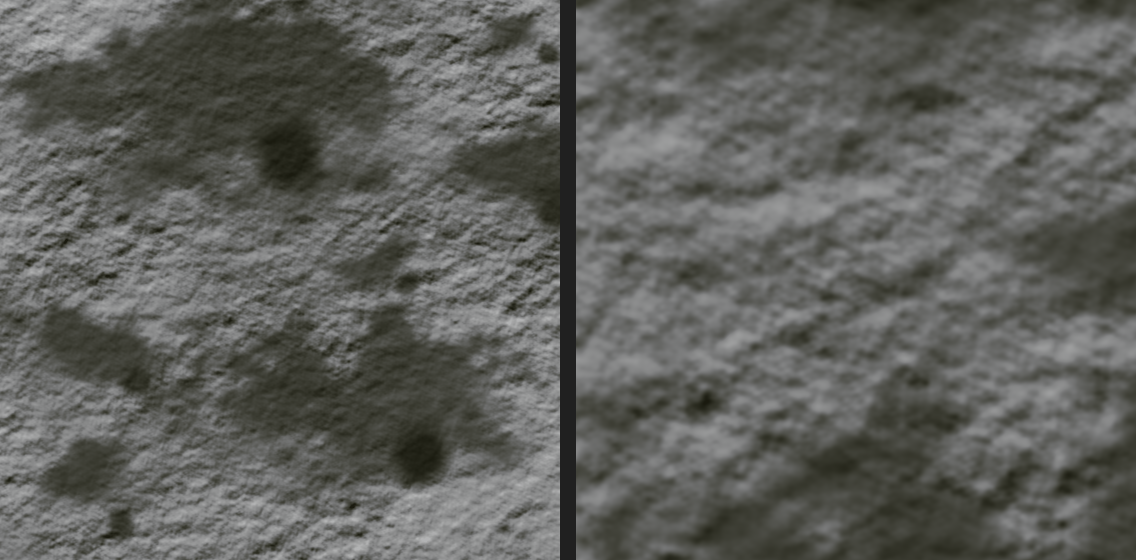
Left, the full canvas; right, a detail of the centre.
This texture is drawn by a Shadertoy shader. Its source:

```glsl
// Weathered grey rock face lit from above: ragged shaded hollows, each ending
// in a soft round pit. Hollows follow a low-discrepancy series; the rough
// surface is the slope of layered value noise.

#define LIT_TONE 0.475
#define SHADOW_TONE 0.247
#define PIT_TONE 0.125
#define HOLLOWS 7
#define RAGGEDNESS 1.5
#define RELIEF 1.1
#define GRAIN_SCALE 30.0
#define GRAIN_TILT 0.14
#define LIGHT_STEP vec2(-0.0025, 0.0055)

float hash(vec2 p) {
    return fract(sin(dot(p, vec2(127.1, 311.7))) * 43758.5453);
}

float noise(vec2 p) {
    vec2 cell = floor(p), f = fract(p);
    vec2 u = f * f * (3.0 - 2.0 * f);
    float low = mix(hash(cell), hash(cell + vec2(1, 0)), u.x);
    float high = mix(hash(cell + vec2(0, 1)), hash(cell + vec2(1, 1)), u.x);
    return mix(low, high, u.y);
}

// Four octaves, each turned slightly to hide the lattice
float fbm(vec2 p) {
    float sum = 0.0, amp = 0.5;
    for (int i = 0; i < 4; i++) {
        sum += amp * noise(p);
        p = mat2(0.99, 0.14, -0.14, 0.99) * p * 2.0 + 17.3;
        amp *= 0.5;
    }
    return sum / 0.9375;
}

// Coordinates squeezed so that features lie long and rise to the right
vec2 strata(vec2 p) {
    float c = cos(GRAIN_TILT), s = sin(GRAIN_TILT);
    return vec2(c * p.x + s * p.y, 1.3 * (c * p.y - s * p.x));
}

float height(vec2 p) {
    return fbm(strata(p) * GRAIN_SCALE);
}

// x: light left outside the hollows, y: depth of the pits
vec2 cavities(vec2 p, float ragged) {
    float light = 1.0, pit = 0.0;
    vec2 warp = vec2(noise(p * 5.0), noise(p * 5.0 + 31.0)) - 0.5;
    for (int i = 1; i <= HOLLOWS; i++) {
        float k = float(i);
        float bell = exp(-0.5 * (k - 3.5) * (k - 3.5));
        vec2 centre = fract(vec2(0.38, 0.56) + k * vec2(0.7549, 0.5698));

        // Crisp upper rim, slow fade below
        vec2 radii = mix(vec2(0.10, 0.045), vec2(0.32, 0.15), bell);
        vec2 q = (p + 0.12 * warp - centre) / radii;
        float fade = mix(0.6, 0.28, smoothstep(-0.6, 0.6, q.y));
        float d = length(q) + ragged * RAGGEDNESS;
        light *= smoothstep(1.0 - fade, 1.0 + fade, d);

        // Pit at the lower right end
        vec2 pitCentre = centre + vec2(0.12, -0.11) * mix(0.6, 1.0, bell);
        float r = mix(0.025, 0.062, bell);
        float e = length((p + 0.05 * warp - pitCentre) / r) + 0.3 * ragged;
        pit = max(pit, (1.0 - smoothstep(0.45, 1.3, e)) * mix(0.7, 1.0, bell));
    }
    return vec2(light, pit);
}

void mainImage(out vec4 fragColor, in vec2 fragCoord) {
    vec2 p = fragCoord / iResolution.y;
    vec2 q = strata(p);

    float ragged = fbm(q * 12.0 + 5.0) - 0.5;
    float broad = fbm(q * 3.5 + 40.0) - 0.5;
    vec2 cavity = cavities(p, ragged);
    float light = cavity.x;

    // Base tone, with mottling on the lit stone
    float tone = mix(SHADOW_TONE, LIT_TONE, light);
    tone += broad * mix(0.06, 0.36, light) + ragged * 0.09 * light;

    // Surface relief, softer in shade and uneven from place to place
    float h = height(p);
    float slope = h - height(p + LIGHT_STEP);
    float roughness = mix(0.6, 1.4, noise(q * 6.0 + 9.0));
    tone += slope * RELIEF * roughness * mix(0.28, 1.0, light);

    // Small dark crevices
    float crevice = 1.0 - smoothstep(0.18, 0.34, h);
    tone -= 0.05 * crevice * mix(0.3, 1.0, light);

    // Pits, then a soft shoulder on the highlights
    tone = mix(tone, PIT_TONE + 0.2 * slope, cavity.y);
    tone -= 0.4 * max(tone - 0.52, 0.0);
    tone = clamp(tone, 0.10, 0.70);

    // Shade turns olive, lit stone stays neutral
    float olive = 1.0 - smoothstep(0.16, 0.5, tone);
    vec3 colour = vec3(tone) + vec3(0.0, 0.003, 0.004 - 0.044 * olive);
    fragColor = vec4(colour, 1.0);
}
```
